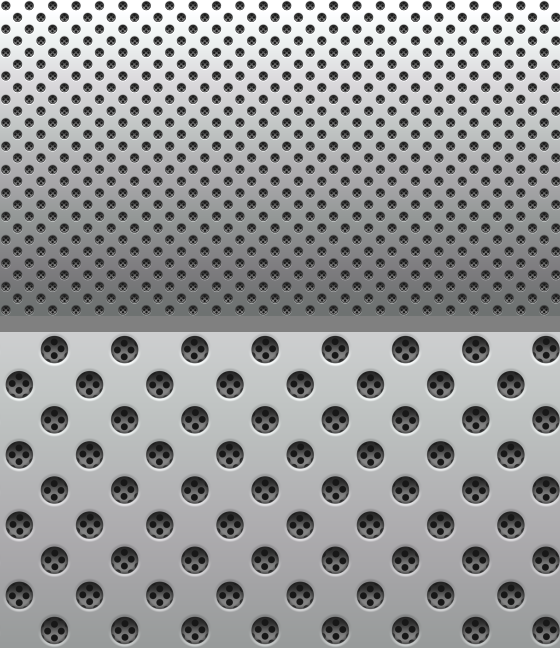
Top: the whole. Bottom: its middle third, enlarged.
A WebGL 2 fragment shader for this pattern:

```glsl
#version 300 es
precision highp float;

uniform vec2 u_resolution;
out vec4 fragColor;

// Offset from the nearest point of a unit grid
vec2 toGrid(vec2 p) {
    return p - round(p);
}

// Offset from the nearest point of a staggered grid
vec2 toStaggered(vec2 p) {
    vec2 a = toGrid(p);
    vec2 b = toGrid(p - 0.5);
    return dot(a, a) < dot(b, b) ? a : b;
}

vec2 hash2(vec2 p) {
    return fract(sin(vec2(dot(p, vec2(12.7, 31.1)), dot(p, vec2(26.9, 18.3)))) * 437.5);
}

// Brushed sheet: bright at the top, with faint cool and warm bands
vec3 sheetColor(float height) {
    float tone = 0.39 + 0.63 * height + 0.05 * exp(-12.0 * height);
    float band = sin(22.0 * height + 1.2);
    vec3 tint = vec3(-0.004, 0.001, 0.005) + band * vec3(-0.004, 0.006, -0.001);
    return min(vec3(tone) + tint, 1.0);
}

// Finer mesh seen through a hole, shaded by the upper lip
vec3 meshColor(vec2 h, vec2 id, float aa) {
    vec2 drift = (hash2(id) - 0.5) * vec2(0.1, 0.14);
    float dotEdge = length(toStaggered(h - vec2(0.0, 0.48) + drift)) - 0.25;
    float web = smoothstep(-aa, aa, dotEdge);
    float light = smoothstep(-0.75, 0.55, h.y);
    float wall = smoothstep(0.72, 1.0, length(h));
    float tone = mix(0.09, mix(0.17, 0.52, light), web);
    return vec3(mix(tone, 0.13 + 0.12 * light, wall * 0.75));
}

void main() {
    // One unit is one repeat, with y running down
    float height = gl_FragCoord.y / u_resolution.y;
    vec2 p = 13.5 * vec2(gl_FragCoord.x / u_resolution.y, 1.0 - height);
    vec2 offset = toStaggered(p - 0.25);
    vec2 id = round((p - offset) * 4.0);

    // Hole space: the rim lies at radius one
    vec2 h = offset / 0.195;
    float r = length(h);
    float aa = 0.7 * 13.5 / (0.195 * u_resolution.y);

    // Bevel: lit lower lip, shaded upper lip
    vec3 color = sheetColor(height);
    float lip = 1.0 - smoothstep(0.0, 0.2, abs(r - 1.08));
    float facing = h.y / max(r, 0.01);
    color += lip * (0.2 * max(facing, 0.0) - 0.1 * max(-facing, 0.0));

    float hole = 1.0 - smoothstep(-aa, aa, r - 1.0);
    color = mix(color, meshColor(h, id, aa), hole);
    fragColor = vec4(clamp(color, 0.0, 1.0), 1.0);
}
```
